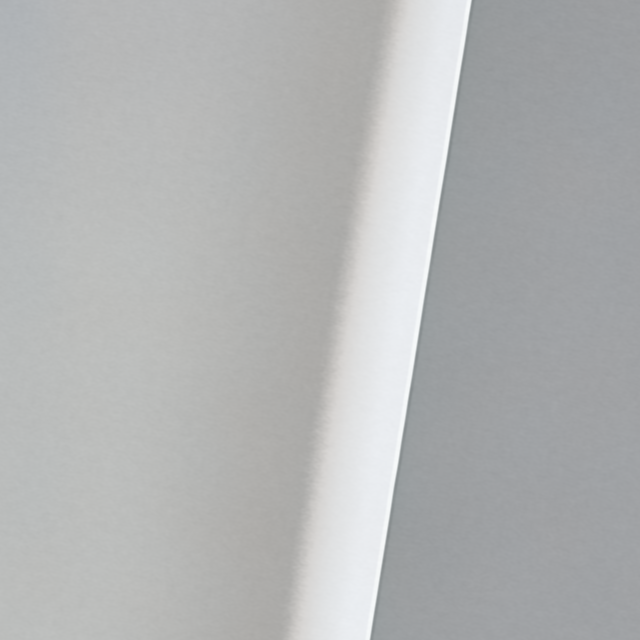
Write a three.js fragment shader that draws this texture.

```glsl
varying vec2 vUv;

vec2 gradientAt(vec2 cell) {
  vec2 h = vec2(dot(cell, vec2(127.1, 311.7)), dot(cell, vec2(269.5, 183.3)));
  return 2.0 * fract(sin(h) * 43758.5) - 1.0;
}

float gradientNoise(vec2 p) {
  vec2 cell = floor(p);
  vec2 f = fract(p);
  vec2 u = f * f * f * (f * (f * 6.0 - 15.0) + 10.0);
  float low = mix(dot(gradientAt(cell), f),
                  dot(gradientAt(cell + vec2(1.0, 0.0)), f - vec2(1.0, 0.0)), u.x);
  float high = mix(dot(gradientAt(cell + vec2(0.0, 1.0)), f - vec2(0.0, 1.0)),
                   dot(gradientAt(cell + 1.0), f - 1.0), u.x);
  return mix(low, high, u.y);
}

// Layered grain, stretched along a slightly tilted horizontal
float surfaceGrain(vec2 p) {
  p = vec2(p.x - 0.2 * p.y, p.y + 0.2 * p.x);
  float sum = 0.0;
  float amplitude = 0.35;
  vec2 scale = vec2(38.0, 60.0);
  for (int i = 0; i < 3; i++) {
    sum += amplitude * gradientNoise(p * scale + float(i) * 17.3);
    scale *= 1.9;
    amplitude *= 1.2;
  }
  return sum;
}

vec3 leftWall(vec2 p, float toFold) {
  vec3 wall = mix(vec3(0.738, 0.744, 0.738), vec3(0.71, 0.715, 0.718),
                  smoothstep(0.5, 1.1, p.y));
  wall -= vec3(0.025, 0.016, 0.006) * (1.0 - smoothstep(0.0, 0.15, p.x)) * p.y;
  // Warm shade gathering before the fold
  float shade = 1.0 - smoothstep(0.0, 0.33, toFold);
  return mix(wall, vec3(0.672, 0.669, 0.66), shade);
}

vec3 brightStrip(vec2 p, float across) {
  vec3 strip = mix(vec3(0.835, 0.823, 0.812), vec3(0.88, 0.885, 0.888),
                   smoothstep(0.0, 0.4, across));
  strip += vec3(0.036, 0.042, 0.052) * smoothstep(0.3, 0.75, across);
  return strip - 0.012 * smoothstep(0.6, 1.0, p.y);
}

vec3 rightWall(vec2 p, float pastEdge) {
  vec3 wall = mix(vec3(0.61, 0.622, 0.63), vec3(0.628, 0.636, 0.645),
                  smoothstep(0.0, 0.25, pastEdge));
  wall -= 0.015 * smoothstep(0.6, 1.0, p.y);
  return wall - vec3(0.025, 0.012, 0.015) * exp(-pastEdge * 60.0);
}

void main() {
  vec2 p = vUv;

  // Slanted boundaries: a soft fold and a crisp edge
  float waver = 0.0007 * gradientNoise(vec2(3.7, p.y * 18.0));
  float edgeX = 0.578 + 0.159 * p.y + waver;
  float foldX = 0.454 + 0.162 * p.y - 0.02 * p.y * (1.0 - p.y);
  float fromEdge = p.x - edgeX;
  float fromFold = p.x - foldX;

  // Soft rise from the wall into the strip, roughened by grain
  float grain = surfaceGrain(p);
  vec3 strip = brightStrip(p, fromFold / (edgeX - foldX));
  float rise = smoothstep(-0.021, 0.017 + 0.008 * p.y, fromFold + 0.006 * grain);
  vec3 color = mix(leftWall(p, max(-fromFold, 0.0)), strip, rise);

  // Bright rim just inside the edge, uneven along its length
  float rim = smoothstep(-0.0095, -0.0045, fromEdge);
  float rimStrength = 0.8 + 0.3 * gradientNoise(vec2(9.1, p.y * 35.0));
  color = mix(color, vec3(0.97, 0.98, 0.98), rim * rimStrength);

  // Shaded wall with a faint broken contact line
  vec3 shaded = rightWall(p, max(fromEdge, 0.0));
  float contact = 0.05 + 0.05 * gradientNoise(vec2(5.3, p.y * 30.0));
  float offset = (fromEdge - 0.003) / 0.0025;
  shaded -= contact * exp(-offset * offset);
  float beyond = smoothstep(-0.002, 0.002, fromEdge);
  color = mix(color, shaded, beyond);

  // Broad mottling, faint tint and fine grain
  float mottle = gradientNoise(p * vec2(5.0, 7.0) + 4.2);
  float tint = gradientNoise(p * 9.0 + 31.0);
  float softness = mix(1.0, 0.65, rise * (1.0 - beyond));
  color += softness * (0.009 * mottle + 0.028 * grain);
  color += softness * 0.006 * tint * vec3(1.0, -0.2, -1.0);

  gl_FragColor = vec4(color, 1.0);
}
```
